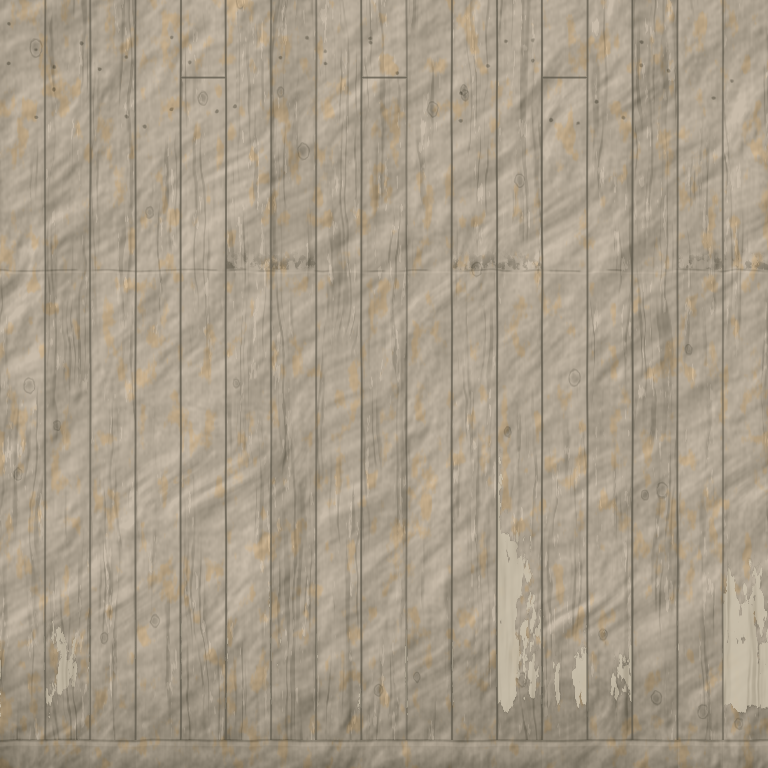
This texture is drawn by a Shadertoy shader. Its source:

```glsl
float hash(vec2 p) {
    vec3 q = fract(p.xyx * 0.1031);
    q += dot(q, q.yzx + 33.33);
    return fract((q.x + q.y) * q.z);
}

float noise(vec2 p) {
    vec2 i = floor(p), f = fract(p);
    f = f * f * (3.0 - 2.0 * f);
    return mix(mix(hash(i), hash(i + vec2(1, 0)), f.x),
               mix(hash(i + vec2(0, 1)), hash(i + vec2(1, 1)), f.x), f.y);
}

float fbm(vec2 p) {
    float sum = 0.0, amp = 0.53;
    for (int i = 0; i < 4; i++) {
        sum += amp * noise(p);
        p = p * 2.03 + 17.3;
        amp *= 0.5;
    }
    return sum;
}

// Soft diagonal wrinkles in the paint
float relief(vec2 p) {
    vec2 q = vec2(p.x + p.y, p.x - p.y + 2.0);
    return fbm(q * vec2(9.0, 19.0) + noise(p * 12.0));
}

// Antialiased stroke around a signed distance
float stroke(float d, float halfWidth, float px) {
    return 1.0 - smoothstep(halfWidth - 0.5 * px, halfWidth + px, abs(d));
}

void mainImage(out vec4 fragColor, in vec2 fragCoord) {
    vec2 p = fragCoord / iResolution.xy;
    float px = 1.0 / iResolution.y;

    // Seventeen vertical planks
    float across = p.x * 17.0;
    float id = floor(across), f = fract(across);
    float seamId = floor(across + 0.5);
    float seam = (across - seamId) / 17.0 + 0.0008 * (noise(vec2(p.y * 14.0, seamId)) - 0.5);
    float inner = step(0.5, seamId) * step(seamId, 16.5);
    float board = step(0.036, p.y);
    vec2 offset = vec2(id * 7.3, id * 3.1);

    // Paint tone: plank variation, blotches, brushed streaks and relief
    float tone = 0.75 + 0.13 * (hash(vec2(id, 4.0)) - 0.5);
    tone += 0.30 * (fbm(p * vec2(9.0, 4.0) + offset * 0.2) - 0.5);
    tone += 0.16 * (fbm(p * vec2(190.0, 11.0) + offset) - 0.5);
    tone += 0.10 * (noise(p * vec2(330.0, 190.0)) - 0.5);
    tone += 1.5 * (relief(p) - relief(p + vec2(-0.004, 0.005)));
    tone -= 0.12 * (1.0 - smoothstep(0.0, 0.04, min(p.x, 1.0 - p.x)));

    // Bare wood with vertical grain, strongest on a few planks
    float grainy = step(0.5, hash(vec2(id, 21.0)));
    grainy = max(grainy, step(abs(mod(id, 5.0) - 1.0), 0.1));
    float bare = smoothstep(0.48, 0.66, fbm(p * vec2(45.0, 5.0) + offset) + 0.12 * grainy - 0.03) * board;
    float warp = 3.0 * fbm(p * vec2(25.0, 7.0) + offset);
    float grain = noise(vec2(p.x * 340.0 + warp * 3.0, p.y * 9.0 + id));
    tone -= bare * (0.06 + 0.26 * smoothstep(0.5, 0.9, grain));
    float scratch = smoothstep(0.66, 0.74, fbm(p * vec2(210.0, 36.0) + offset));
    tone += 0.22 * scratch * bare;

    // Grime rising from the floor
    float grime = 1.0 - smoothstep(0.04, 0.24, p.y + 0.16 * (fbm(p * vec2(20.0, 14.0)) - 0.5));
    tone -= grime * (0.32 + 0.3 * (fbm(p * 75.0) - 0.5));

    // Horizontal crease and scuffs above it
    float creaseY = p.y - 0.648 - 0.003 * (noise(vec2(p.x * 50.0, 3.0)) - 0.5);
    tone -= 0.25 * stroke(creaseY, 0.0008, px) * smoothstep(0.25, 0.6, noise(p * vec2(55.0, 9.0)));
    tone += 0.08 * stroke(creaseY + 0.003, 0.001, px);
    float scuff = smoothstep(0.0, 0.003, creaseY) * (1.0 - smoothstep(0.005, 0.032, creaseY));
    scuff *= step(abs(mod(id, 5.0) - 0.5), 0.6) * step(4.5, id);
    tone -= 0.4 * scuff * smoothstep(0.45, 0.65, fbm(p * vec2(150.0, 110.0)));

    // Nail heads near the top and scattered knots
    for (int i = 0; i < 7; i++) {
        float k = float(i);
        float seed = hash(vec2(id + 3.0, k * 5.0 + 9.0));
        bool nail = i < 4;
        vec2 c = vec2(nail ? 0.2 + 0.6 * mod(k, 2.0) : 0.2 + 0.6 * seed,
                      nail ? 0.83 + 0.14 * seed : hash(vec2(k, id + 31.0)));
        vec2 d = vec2((f - c.x) / 17.0, (p.y - c.y) * (nail ? 1.0 : 0.7));
        float r = nail ? 0.0022 : 0.003 + 0.003 * seed;
        float shown = step(0.45, hash(vec2(id * 2.0 + 1.0, k + 50.0))) * board;
        float dist = length(d) + 0.0015 * (noise(p * 300.0) - 0.5);
        float core = 1.0 - smoothstep(r * 0.4, r + px, dist);
        float ring = stroke(dist - r * 1.3, 0.0005, px);
        tone -= shown * (nail ? 0.55 * core : 0.25 * core + 0.3 * ring);
    }

    // Flaking down to pale primer: broad sheets and chips along seams
    float sheet = step(abs(mod(id, 5.0) - 1.0), 0.1) * (id > 8.0 ? 1.0 : 0.75 - 0.05 * id);
    sheet = max(sheet, 0.7 * step(abs(id - 12.5), 0.6));
    float top = id == 11.0 ? 0.62 : id == 16.0 ? 0.40 : 0.30;
    float fade = smoothstep(0.04, 0.10, p.y) * (1.0 - smoothstep(0.10, top, p.y));
    float side = id == 16.0 ? 0.85 : abs(id - 12.5) < 0.6 ? f : 1.0 - f;
    float amount = sheet * fade * (0.25 + 0.5 * side);
    float chips = exp(-abs(seam) * 260.0) * smoothstep(0.04, 0.09, p.y) * (1.0 - smoothstep(0.1, 0.38, p.y));
    amount = max(amount, chips * (0.35 + 0.25 * hash(vec2(seamId, 77.0))));
    float flake = fbm(p * vec2(75.0, 15.0) + offset) * 0.7 + fbm(p * vec2(230.0, 90.0)) * 0.3;
    float peel = smoothstep(-0.015, 0.025, flake + amount - 0.93) * board;
    float peelRim = smoothstep(-0.06, -0.01, flake + amount - 0.93) * board * (1.0 - peel);
    tone -= 0.10 * peelRim;

    // Plank seams, short butt joints and bottom rail
    float seamTone = 0.45 + 0.35 * hash(vec2(seamId, 12.0));
    float gap = stroke(seam, 0.0009, px) * inner * board;
    tone -= 0.12 * exp(-abs(seam) * 450.0) * inner * board;
    float jointed = step(mod(id, 4.0), 0.5) * step(3.5, id) * step(id, 12.5);
    float joint = stroke(p.y - 0.899, 0.0009, px) * jointed;
    float railY = p.y - 0.036 - 0.002 * (noise(vec2(p.x * 40.0, 8.0)) - 0.5);
    tone -= 0.3 * stroke(railY, 0.001, px);
    tone += 0.12 * stroke(railY + 0.005, 0.002, px);
    tone -= 0.22 * (1.0 - smoothstep(0.0, 0.025, p.y));

    // Colour ramp with ochre tints and primer
    vec3 color = mix(vec3(0.45, 0.42, 0.36), vec3(0.77, 0.72, 0.65), clamp(tone, -0.2, 1.05));
    float ochre = smoothstep(0.58, 0.75, fbm(p * vec2(70.0, 35.0) + 40.0));
    color = mix(color, color * vec3(1.04, 0.98, 0.88), ochre);
    color = mix(color, vec3(0.79, 0.75, 0.67) - 0.10 * grain * bare, 0.88 * peel);
    color = mix(color, vec3(0.36, 0.34, 0.29), max(gap * seamTone, 0.75 * joint));
    fragColor = vec4(color, 1.0);
}
```
